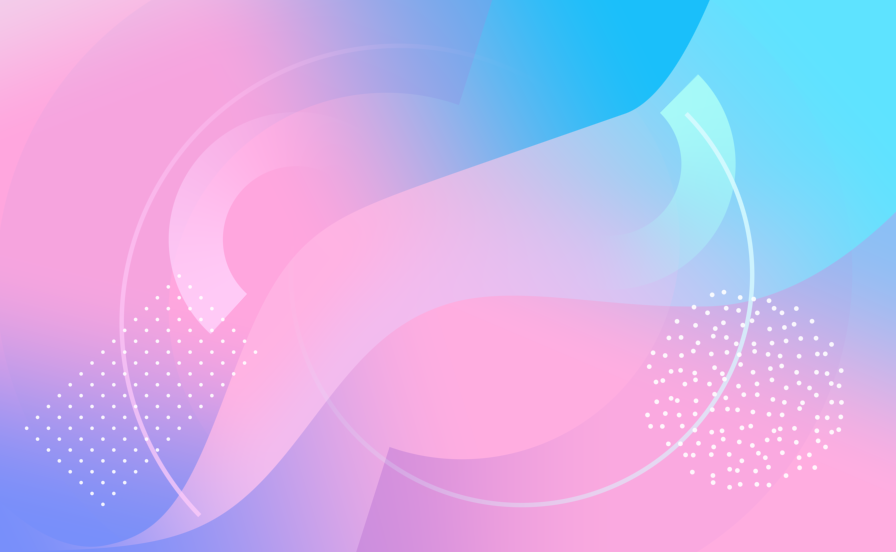
Write a WebGL 2 fragment shader that draws this background.

```glsl
#version 300 es
precision highp float;

uniform vec2 u_resolution;
out vec4 outColor;

float hash(vec2 p) {
    return fract(sin(dot(p, vec2(127.1, 311.7))) * 43758.5453);
}

// Coverage of the negative side of a signed distance
float fill(float d, float px) {
    return smoothstep(px, -px, d);
}

float sigmoid(float x) {
    return 1.0 / (1.0 + exp(-x));
}

// Height of the ribbon's upper border
float upperEdge(float x) {
    float d = x - 0.52;
    float left = max(0.19 - x, 0.0);
    float right = max(x - 1.13, 0.0);
    return 0.58 * sigmoid(18.0 * (x - 0.41)) + 0.175 * (d + sqrt(d * d + 0.004))
        + 2.5 * left * left + 6.5 * right * right;
}

// Height of the ribbon's lower border
float lowerEdge(float x) {
    float right = max(x - 1.27, 0.0);
    return 0.48 * sigmoid(11.0 * (x - 0.565)) - 0.035 * smoothstep(0.8, 1.25, x)
        + 1.4 * right * right;
}

// Distance to the curve y = edge(x), corrected by its slope
float upperDistance(vec2 p) {
    float slope = (upperEdge(p.x + 0.002) - upperEdge(p.x - 0.002)) / 0.004;
    return (p.y - upperEdge(p.x)) / sqrt(1.0 + slope * slope);
}

float lowerDistance(vec2 p) {
    float slope = (lowerEdge(p.x + 0.002) - lowerEdge(p.x - 0.002)) / 0.004;
    return (p.y - lowerEdge(p.x)) / sqrt(1.0 + slope * slope);
}

// Wide eccentric ring cut by a slanted line
float wideRing(vec2 p, float px) {
    float outer = fill(length(p - vec2(0.593, 0.492)) - 0.6, px);
    float inner = fill(0.394 - length(p - vec2(0.699, 0.438)), px);
    float cut = fill(p.x - 0.89 + 0.317 * (1.0 - p.y), px);
    return outer * inner * cut;
}

// Arc that starts sharply and fades clockwise over the given sweep
float fadingArc(vec2 p, float radius, float halfWidth, float start, float sweep, float px) {
    float turn = mod(start - atan(p.y, p.x), 6.28319);
    float band = fill(abs(length(p) - radius) - halfWidth, px);
    return band * smoothstep(0.0, 2.0 * px / radius, turn) * (1.0 - smoothstep(0.0, sweep, turn));
}

// Diagonal lattice of dots within a rectangle
float latticeDots(vec2 p, float px) {
    vec2 d = (p - vec2(0.324, 0.5)) / 0.0394;
    vec2 grid = vec2(d.x - d.y, -d.x - d.y);
    vec2 cell = clamp(round(grid), vec2(0.0), vec2(7.0, 14.0));
    return fill(length(grid - cell) * 0.0279 - 0.0032, px);
}

// Jittered dots within a disc
float scatteredDots(vec2 p, float px) {
    vec2 base = floor(p / 0.0265);
    float dots = 0.0;
    for (int j = -1; j <= 1; j++) {
        for (int i = -1; i <= 1; i++) {
            vec2 cell = base + vec2(i, j);
            vec2 jitter = vec2(hash(cell), hash(cell + 37.0)) - 0.5;
            vec2 center = (cell + 0.5 + 0.65 * jitter) * 0.0265;
            float inside = step(length(center - vec2(1.35, 0.29)), 0.187);
            dots = max(dots, inside * fill(length(p - center) - 0.0042, px));
        }
    }
    return dots;
}

void main() {
    vec2 p = gl_FragCoord.xy / u_resolution.y;
    p.x *= 1.62 * u_resolution.y / u_resolution.x;
    float px = 0.8 / u_resolution.y;
    vec2 opposite = vec2(1.534, 1.0) - p;
    vec3 pink = vec3(1.0, 0.65, 0.87);
    vec3 periwinkle = vec3(0.47, 0.56, 0.98);

    // Upper field and its ring
    vec3 upper = mix(pink, vec3(0.95, 0.81, 0.92), smoothstep(0.72, 1.05, p.y - 0.4 * p.x));
    upper = mix(upper, periwinkle, smoothstep(0.55, 0.05, p.y + 0.25 * p.x));
    upper = mix(upper, vec3(0.1, 0.75, 0.98), smoothstep(0.4, 1.25, p.x + 0.5 * (p.y - 0.8)));
    float ringTint = 0.08 + 0.3 * smoothstep(0.4, 0.85, p.x);
    upper = mix(upper, vec3(0.55, 0.58, 0.9), wideRing(p, px) * ringTint);

    // Lower field and the opposite ring
    vec3 lower = mix(vec3(1.0, 0.68, 0.88), periwinkle, smoothstep(0.95, 0.1, p.x + 0.3 * p.y));
    lower = mix(lower, vec3(0.55, 0.75, 0.96), smoothstep(1.0, 1.65, 0.55 * p.x + 1.3 * p.y));
    float lowerRing = wideRing(opposite, px);
    ringTint = 0.08 + 0.45 * smoothstep(0.4, 0.85, opposite.x);
    lower = mix(lower, vec3(0.75, 0.48, 0.84), lowerRing * ringTint);

    // Ribbon between the fields
    vec3 ribbon = mix(vec3(1.0, 0.7, 0.89), vec3(0.37, 0.89, 1.0),
        smoothstep(0.85, 1.85, 0.8 * p.x + 0.7 * p.y));
    ribbon = mix(ribbon, vec3(0.9, 0.77, 0.98),
        0.5 * smoothstep(0.25, 0.0, p.y - lowerEdge(p.x)) * smoothstep(1.6, 1.1, p.x));
    ribbon = mix(ribbon, periwinkle, smoothstep(0.6, 0.0, p.x + 0.5 * p.y));
    ribbon = mix(ribbon, vec3(0.45, 0.82, 1.0), 0.12 * lowerRing);
    vec3 color = mix(ribbon, upper, fill(-upperDistance(p), px));
    color = mix(color, lower, fill(lowerDistance(p), px));

    // Broad and thin arcs
    color = mix(color, vec3(1.0, 0.83, 0.99),
        0.8 * fadingArc(p - vec2(0.536, 0.566), 0.182, 0.049, -2.3, 3.1, px));
    color = mix(color, vec3(0.68, 1.0, 0.97),
        0.85 * fadingArc(p - vec2(1.102, 0.703), 0.179, 0.049, 0.8, 2.7, px));
    color = mix(color, vec3(1.0, 0.8, 0.98),
        0.75 * fadingArc(p - vec2(0.722, 0.415), 0.502, 0.004, -2.37, 3.0, px));
    color = mix(color, vec3(0.84, 0.98, 1.0),
        0.9 * fadingArc(p - vec2(0.943, 0.502), 0.417, 0.004, 0.78, 4.3, px));

    // Dot patches
    color = mix(color, vec3(1.0), 0.9 * max(latticeDots(p, px), scatteredDots(p, px)));
    outColor = vec4(color, 1.0);
}
```
